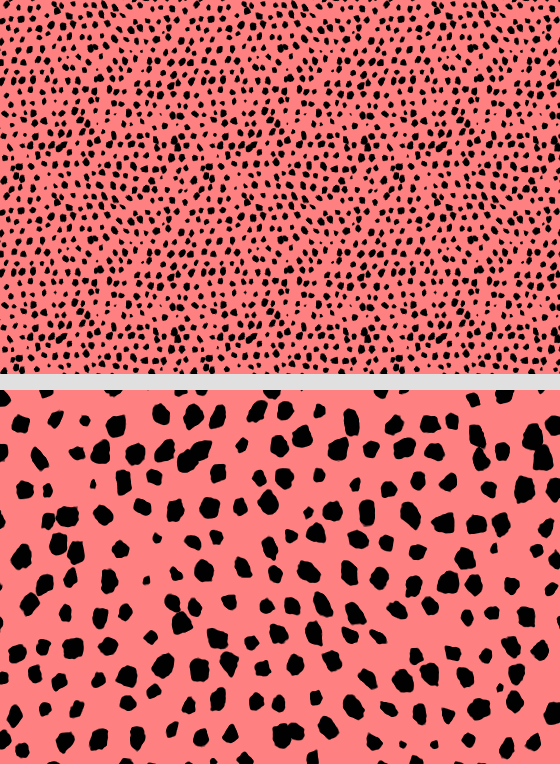
Top: the whole. Bottom: its middle third, enlarged.
Reproduce this pattern procedurally as a Shadertoy shader.

```glsl
// Scattered dark, chiselled brush dabs on a coral ground, in a seamless tile.
// Each dab sits in a jittered, staggered cell and is a rounded random polygon
// with a roughened rim; the nearest dab at each point decides the colour.

const vec3 GROUND = vec3(0.997, 0.501, 0.501);
const vec3 INK = vec3(0.005, 0.003, 0.003);

const vec2 TILE = vec2(0.508, 0.512);   // repeat size, canvas height = 1
const vec2 CELLS = vec2(17.0, 18.0);    // dabs per tile; rows must be even
const float RADIUS = 0.0081;            // mean dab radius
const float SIZE_SPREAD = 0.27;         // relative variation of the radius
const float JITTER = 0.42;              // wander inside a cell
const float CLUMP_SHARE = 0.12;         // dabs pushed towards a neighbour
const float CLUMP_PUSH = 0.32;
const float SPECK_SHARE = 0.05;         // dabs shrunk to small specks
const float TURN = 1.3;                 // random spread of the dab angle
const float FLOW = 0.45;                // slow drift of the dab angle
const float ROUGHNESS = 0.0016;         // depth of the notches in the rim
const float ROUGH_SCALE = 0.0032;       // length of the notches
const float WARP = 0.006;               // bend of the rows
const float EDGE_PIXELS = 1.2;          // antialiasing width
const int SIDES = 7;
const float CORNER_POWER = 9.0;         // higher gives sharper corners
const float TAU = 6.28318;

float hash(vec2 p, float salt) {
    return fract(sin(dot(p, vec2(127.1, 311.7)) + salt * 74.7) * 43758.5);
}

float valueNoise(vec2 p) {
    vec2 i = floor(p), f = fract(p);
    f = f * f * (3.0 - 2.0 * f);
    float low = mix(hash(i, 0.0), hash(i + vec2(1, 0), 0.0), f.x);
    float high = mix(hash(i + vec2(0, 1), 0.0), hash(i + vec2(1, 1), 0.0), f.x);
    return mix(low, high, f.y);
}

// Approximate signed distance to one dab, p measured from its centre
float dabDistance(vec2 p, vec2 id) {
    float size = RADIUS * (1.0 + SIZE_SPREAD * (2.0 * hash(id, 1.0) - 1.0));
    if (hash(id, 2.0) < SPECK_SHARE) size *= 0.45;

    // Long axis is upright before turning
    float stretch = sqrt(mix(1.05, 1.75, hash(id, 3.0)));
    vec2 axes = size * vec2(1.0 / stretch, stretch);
    vec2 phase = TAU * id / CELLS;
    float angle = TURN * (hash(id, 4.0) - 0.5) + FLOW * sin(phase.x + 2.0 * sin(phase.y));
    float c = cos(angle), s = sin(angle);
    vec2 q = mat2(c, -s, s, c) * p;

    // Smooth intersection of randomly placed half planes
    float sum = 0.0;
    for (int k = 0; k < SIDES; k++) {
        float side = float(k);
        float a = TAU * (side + 0.7 * hash(id, 10.0 + side)) / float(SIDES);
        vec2 normal = vec2(cos(a), sin(a));
        float reach = length(normal * axes) * mix(0.78, 1.15, hash(id, 20.0 + side));
        sum += pow(max(dot(q, normal) / reach, 0.0), CORNER_POWER);
    }
    float d = (pow(sum, 1.0 / CORNER_POWER) - 1.0) * size;
    return d + ROUGHNESS * (valueNoise(p / ROUGH_SCALE + 5.0 * id) - 0.5);
}

// Centre of a dab relative to the corner of its cell, in cells
vec2 dabCentre(vec2 id) {
    vec2 centre = 0.5 + JITTER * (vec2(hash(id, 5.0), hash(id, 6.0)) - 0.5);
    float heading = TAU * hash(id, 7.0);
    float push = hash(id, 8.0) < CLUMP_SHARE ? CLUMP_PUSH : 0.0;
    return centre + push * vec2(cos(heading), sin(heading));
}

void mainImage(out vec4 fragColor, in vec2 fragCoord) {
    vec2 p = fragCoord / iResolution.y;
    p += WARP * sin(TAU * p.yx / TILE.yx + vec2(0.6, 2.1));

    vec2 cellSize = TILE / CELLS;
    vec2 grid = p / cellSize;
    float nearest = 1.0;
    for (int j = -1; j <= 1; j++) {
        float row = floor(grid.y) + float(j);
        float stagger = 0.5 * mod(row, 2.0);
        float column = floor(grid.x - stagger);
        for (int i = -1; i <= 1; i++) {
            vec2 cell = vec2(column + float(i), row);
            vec2 id = mod(cell, CELLS);
            vec2 centre = cell + vec2(stagger, 0.0) + dabCentre(id);
            nearest = min(nearest, dabDistance((grid - centre) * cellSize, id));
        }
    }

    float edge = EDGE_PIXELS / iResolution.y;
    float cover = clamp(0.5 - nearest / edge, 0.0, 1.0);
    fragColor = vec4(mix(GROUND, INK, cover), 1.0);
}
```
